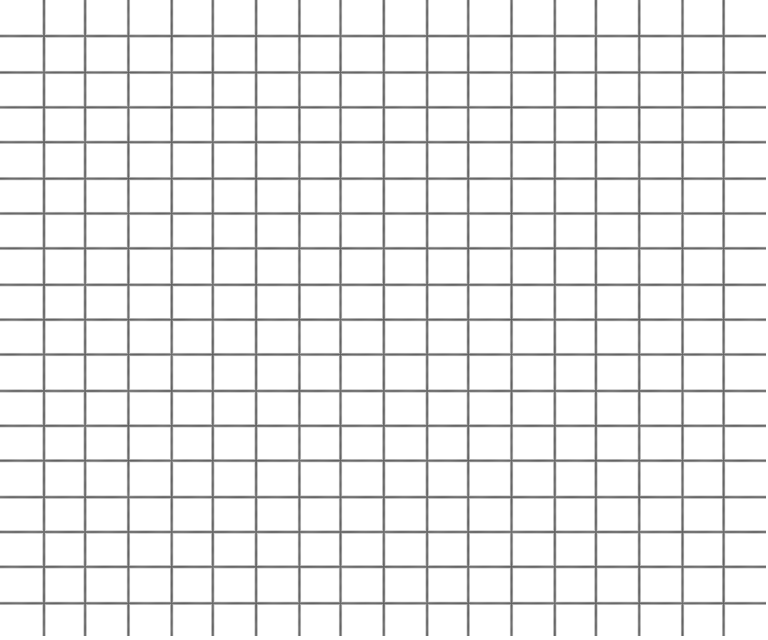
This pattern is drawn by a Shadertoy shader. Its source:

```glsl
// A plain grid of thin grey rules on white paper, 17 lines each way.
// Line spacing steps in a cycle of three, from a base step plus a floored
// snap; the rules stop just short of the right and bottom edges.

#define LINE_COUNT 17
#define FIRST_LINE vec2(0.0573, 0.0563)    // left and top margins
#define BASE_STEP  vec2(0.05352, 0.05446)  // shortest spacing
#define SNAP_STEP  vec2(0.00286, 0.0025)   // extra for the longer spacings
#define RULE_END   vec2(0.9974, 0.9937)    // right and bottom ends
#define HALF_WIDTH 0.0019                  // in canvas heights
#define SOFTNESS   0.00165                 // edge blur, in canvas heights
#define INK_GREY   0.41
#define WEAR       0.03

// Centre of the i-th vertical (x) and horizontal (y) rule.
vec2 lineCentre(float i) {
    vec2 snaps = floor((vec2(2.0, 1.0) * i + vec2(0.1, 2.1)) / 3.0);
    return FIRST_LINE + BASE_STEP * i + SNAP_STEP * snaps;
}

// Faint unevenness in the ink, from layered sines.
float inkWear(vec2 p) {
    float broad = sin(p.x * 71.0 + 2.0 * sin(p.y * 43.0));
    float fine = sin(p.y * 310.0 + p.x * 190.0);
    return 0.5 * (broad + fine);
}

void mainImage(out vec4 fragColor, in vec2 fragCoord) {
    // Canvas fractions, measured from the top left
    vec2 p = fragCoord / iResolution.xy;
    p.y = 1.0 - p.y;

    // Distance to the nearest rule in each direction
    vec2 nearest = vec2(1.0);
    for (int i = 0; i < LINE_COUNT; i++) {
        nearest = min(nearest, abs(p - lineCentre(float(i))));
    }
    nearest.x *= iResolution.x / iResolution.y;

    // Soft-edged coverage, never sharper than a pixel
    float blur = max(SOFTNESS, 0.7 / iResolution.y);
    vec2 rules = 1.0 - smoothstep(HALF_WIDTH - blur, HALF_WIDTH + blur, nearest);

    // Vertical rules end at the bottom, horizontal rules at the right
    vec2 pixel = 0.5 / iResolution.xy;
    vec2 inside = 1.0 - smoothstep(RULE_END - pixel, RULE_END + pixel, p);
    rules *= inside.yx;

    // Ink over paper
    float ink = max(rules.x, rules.y);
    float grey = mix(1.0, INK_GREY + WEAR * inkWear(p), ink);
    fragColor = vec4(vec3(grey), 1.0);
}
```
